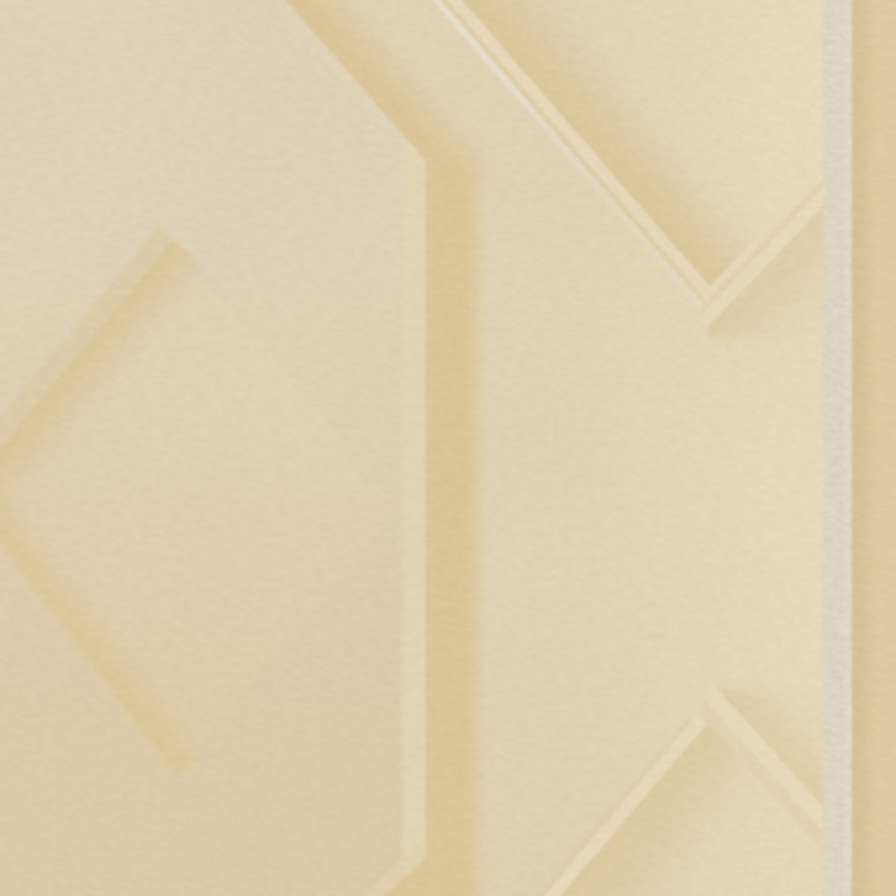
This texture is drawn by a WebGL 2 fragment shader. Its source:

```glsl
#version 300 es
precision highp float;
// Cream plaster relief: a bevelled panel, a sunken diamond, two chevron ridges and a side frame.
uniform vec2 u_resolution;
out vec4 outColor;

float hash(vec2 p) {
  vec3 q = fract(p.xyx * vec3(0.1031, 0.103, 0.0973));
  q += dot(q, q.yzx + 33.33);
  return fract((q.x + q.y) * q.z);
}

float corner(vec2 cell, vec2 offset) {
  float angle = 6.2832 * hash(cell);
  return dot(vec2(cos(angle), sin(angle)), offset);
}

float gradientNoise(vec2 p) {
  vec2 i = floor(p), f = fract(p);
  vec2 u = f * f * f * (f * (f * 6.0 - 15.0) + 10.0), e = vec2(1, 0);
  return mix(mix(corner(i, f), corner(i + e, f - e), u.x),
             mix(corner(i + e.yx, f - e.yx), corner(i + 1.0, f - 1.0), u.x), u.y);
}

// x: distance along a->b, y: distance to its right-hand side
vec2 edgeFrame(vec2 p, vec2 a, vec2 b) {
  vec2 d = normalize(b - a);
  return vec2(dot(p - a, d), dot(p - a, vec2(d.y, -d.x)));
}

float rise(float x) {
  float soft = max(0.0032, 0.8 / u_resolution.y);
  return smoothstep(-soft, soft, x);
}

float band(float x, float lo, float hi) { return rise(x - lo) * rise(hi - x); }

// Firm at zero, fading out at the given width
float castShadow(float x, float width) {
  return rise(x) * (1.0 - smoothstep(0.0, width, x));
}

void main() {
  vec2 p = gl_FragCoord.xy / u_resolution;
  vec3 shadow = vec3(0.852, 0.77, 0.592);
  vec3 light = vec3(0.9, 0.845, 0.722);
  vec3 pale = vec3(0.9, 0.868, 0.8);

  // Back wall, brighter towards the right
  vec3 color = mix(vec3(0.874, 0.818, 0.702), vec3(0.897, 0.846, 0.738), smoothstep(0.6, 0.92, p.x));
  color -= vec3(0.004, 0.008, 0.022) * (1.0 - smoothstep(0.0, 0.4, p.y));

  // Upper chevron: shadows, then ridges
  vec2 arm = edgeFrame(p, vec2(0.515, 1.0), vec2(0.79, 0.682));
  vec2 side = edgeFrame(p, vec2(0.788, 0.675), vec2(0.919, 0.812));
  color = mix(color, shadow, 0.85 * castShadow(-arm.y, 0.095) * rise(-side.y));
  float under = castShadow(side.y - 0.028, 0.11) * smoothstep(0.605, 0.635, p.y) * rise(p.x - 0.79);
  color = mix(color, shadow, 0.55 * under);
  float armLength = rise(0.435 - arm.x);
  color = mix(color, light, armLength * band(arm.y, 0.0, 0.013));
  color = mix(color, shadow, 0.45 * armLength * band(arm.y, 0.012, 0.018));
  color = mix(color, pale, armLength * band(arm.y, 0.018, 0.025) * mix(0.4, 0.95, smoothstep(0.75, 0.95, p.y)));
  float sideLength = rise(side.x + 1.3 * side.y);
  color = mix(color, light, sideLength * band(side.y, 0.0, 0.028));
  color = mix(color, shadow, 0.4 * sideLength * band(side.y, 0.008, 0.014));

  // Lower chevron
  arm = edgeFrame(p, vec2(0.786, 0.19), vec2(0.625, 0.0));
  side = edgeFrame(p, vec2(0.797, 0.234), vec2(0.919, 0.098));
  color = mix(color, shadow, 0.6 * castShadow(-arm.y, 0.11) * rise(side.y - 0.03));
  color = mix(color, shadow, 0.55 * castShadow(-side.y, 0.08) * smoothstep(0.245, 0.22, p.y));
  armLength = rise(arm.x + 0.004);
  color = mix(color, light, armLength * band(arm.y, 0.0, 0.014));
  color = mix(color, shadow, 0.25 * armLength * band(arm.y, 0.014, 0.02));
  sideLength = rise(side.x - 0.6 * side.y + 0.006);
  color = mix(color, light, sideLength * band(side.y, 0.0, 0.018));
  color = mix(color, vec3(0.878, 0.817, 0.69), sideLength * band(side.y, 0.018, 0.033));

  // Panel silhouette and the shadow it throws: broad beside it, softer along the slope
  float topCut = dot(p, vec2(0.755, 0.656)) - 0.897;
  float bottomCut = dot(p, vec2(0.68, -0.733)) - 0.292;
  float outside = max(p.x - 0.475, topCut);
  float besidePanel = 1.0 - smoothstep(0.042, 0.072, p.x - 0.475);
  float alongSlope = 1.0 - smoothstep(0.01, 0.07, topCut);
  float below = 1.0 - smoothstep(0.76, 0.86, p.y);
  color = mix(color, shadow, 0.95 * mix(alongSlope, besidePanel * (1.0 - smoothstep(0.04, 0.075, topCut)), below));

  // Panel face with a faint diamond
  vec3 face = mix(vec3(0.858, 0.79, 0.648), vec3(0.872, 0.816, 0.716), smoothstep(-0.05, 0.8, p.y));
  vec2 upper = edgeFrame(p, vec2(0.176, 0.746), vec2(0.0, 0.535));
  vec2 lower = edgeFrame(p, vec2(0.0, 0.385), vec2(0.193, 0.13));
  float diamond = rise(edgeFrame(p, vec2(0.224, 0.694), vec2(0.443, 0.434)).y)
                * rise(edgeFrame(p, vec2(0.443, 0.434), vec2(0.215, 0.16)).y)
                * rise(-upper.y) * rise(-lower.y);
  face += vec3(0.006, 0.005, 0.0) * diamond;

  // Cut edges of the diamond
  float cut = rise(upper.x) * rise(-lower.y);
  face = mix(face, shadow, 0.9 * cut * castShadow(-upper.y - 0.02, 0.068));
  face = mix(face, vec3(0.862, 0.797, 0.66), cut * band(-upper.y, 0.0, 0.022));
  float lowerShade = smoothstep(-0.004, 0.012, -lower.y) * (1.0 - smoothstep(0.012, 0.06, -lower.y));
  face = mix(face, shadow, 0.8 * rise(0.32 - lower.x) * rise(-upper.y - 0.02) * lowerShade);

  // Bevelled rim, soft on its inner side
  float rim = smoothstep(0.443, 0.455, p.x);
  face = mix(face, vec3(0.882, 0.824, 0.694), rim);
  face = mix(face, vec3(0.87, 0.808, 0.665), rise(bottomCut + 0.018) * (1.0 - 0.5 * rim));
  face = mix(face, light, 0.2 * band(topCut, -0.012, 0.0));
  color = mix(color, face, rise(-max(outside, bottomCut)));

  // Side frame and the recess beyond it
  color = mix(color, vec3(0.862, 0.825, 0.758), rise(p.x - 0.919));
  color = mix(color, pale, 0.4 * band(p.x, 0.942, 0.951));
  vec3 recess = mix(vec3(0.84, 0.752, 0.59), vec3(0.865, 0.785, 0.635), smoothstep(0.951, 0.985, p.x));
  color = mix(color, recess, rise(p.x - 0.951));

  // Plaster grain, skewed into short strokes and stronger on the frame
  vec2 warped = p + 0.004 * gradientNoise(p * 40.0);
  float grain = gradientNoise(warped * vec2(75, 140) + warped.yx * vec2(30, 0));
  grain += 0.7 * gradientNoise(warped * vec2(170, 240) + 17.0);
  color += grain * (0.015 + 0.012 * band(p.x, 0.919, 0.951)) + 0.006 * gradientNoise(p * 5.0);
  outColor = vec4(color, 1.0);
}
```
